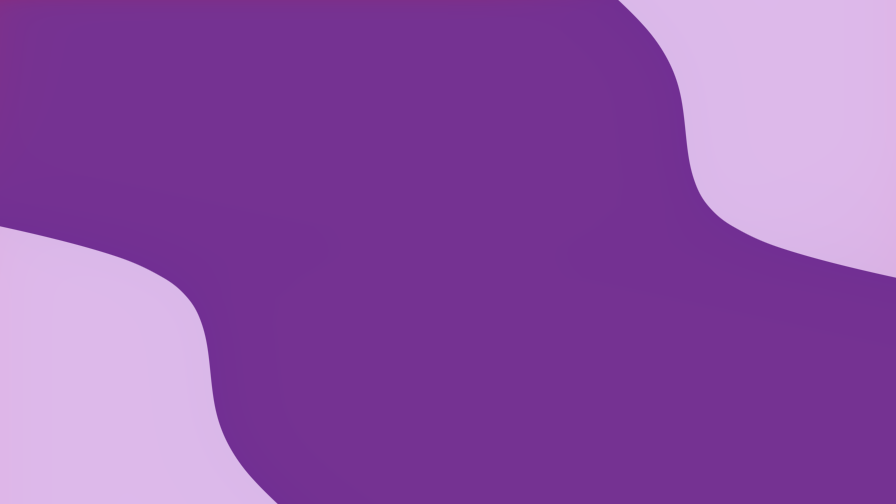
Reproduce this background procedurally as a WebGL 2 fragment shader.

```glsl
#version 300 es
precision highp float;

uniform vec2 u_resolution;
out vec4 fragColor;

// Knots of the wave edge: height, horizontal reach, slope of reach over height
const vec3 KNOTS[10] = vec3[10](
    vec3(0.0, 0.551, -1.05), vec3(0.0737, 0.4815, -0.76),
    vec3(0.136, 0.4444, -0.44), vec3(0.203, 0.4248, -0.17),
    vec3(0.290, 0.4144, -0.12), vec3(0.357, 0.4005, -0.34),
    vec3(0.408, 0.373, -0.85), vec3(0.449, 0.324, -1.75),
    vec3(0.491, 0.2315, -3.0), vec3(0.551, 0.0, -4.6));

// Cubic Hermite curve: returns reach and slope at a height
vec2 waveEdge(float y) {
    vec3 top = KNOTS[9];
    vec2 edge = vec2(top.y + top.z * (y - top.x), top.z);
    for (int i = 0; i < 9; i++) {
        vec3 a = KNOTS[i];
        vec3 b = KNOTS[i + 1];
        if (y >= a.x && y < b.x) {
            float span = b.x - a.x;
            float t = (y - a.x) / span;
            float s = t * t * (3.0 - 2.0 * t);
            float bend = t * (1.0 - t) * span * (a.z * (1.0 - t) - b.z * t);
            edge = vec2(mix(a.y, b.y, s) + bend, mix(a.z, b.z, t));
        }
    }
    return edge;
}

void main() {
    vec2 uv = gl_FragCoord.xy / u_resolution;
    float aspect = u_resolution.x / u_resolution.y;

    // Half-turn symmetry folds the upper right wave onto the lower left one
    vec2 folded = uv.x > 0.5 ? 1.0 - uv : uv;
    vec2 p = vec2(folded.x * 16.0 / 9.0, folded.y);
    vec2 edge = waveEdge(p.y);
    float dist = (p.x - edge.x) / sqrt(1.0 + edge.y * edge.y);

    // Purple field, cooler beside the waves and redder along the top left
    vec3 purple = vec3(0.459, 0.196, 0.573);
    purple += vec3(-0.015, -0.012, 0.002) * exp(-max(dist, 0.0) * 14.0);
    purple += vec3(0.03, -0.012, -0.035) * exp(-(1.0 - uv.y) * 70.0) * (1.0 - smoothstep(0.5, 0.75, uv.x));
    purple += vec3(0.025, -0.005, -0.02) * exp(-uv.x * 35.0) * smoothstep(0.5, 1.0, uv.y);

    // Lilac waves with faint tonal drift
    vec3 lilac = vec3(0.866, 0.726, 0.920);
    lilac += vec3(-0.012, -0.006, -0.008) * exp(min(dist, 0.0) * 18.0);
    lilac += vec3(0.004, -0.014, -0.012) * exp(-folded.x * 30.0);
    lilac -= vec3(0.006, 0.014, 0.010) * smoothstep(0.75, 1.0, uv.x) * (1.0 - smoothstep(0.45, 0.75, uv.y));

    float pixel = 1.0 / min(u_resolution.y, u_resolution.x / aspect);
    float cover = smoothstep(-0.75 * pixel, 0.75 * pixel, dist);
    fragColor = vec4(mix(lilac, purple, cover), 1.0);
}
```
